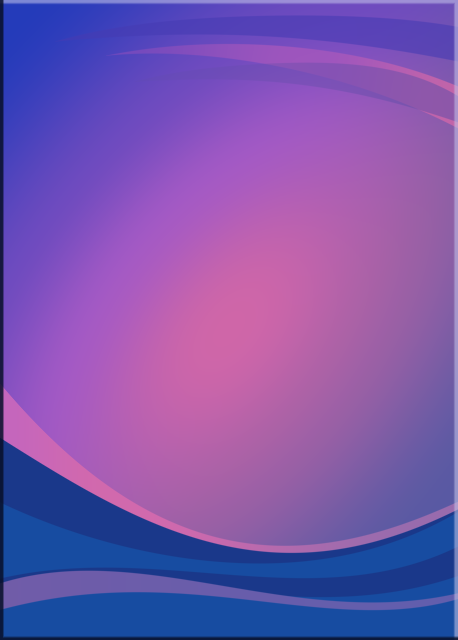
A Shadertoy shader for this background:

```glsl
// Violet and pink diagonal glow framed by sweeping translucent waves and a bevel.

// Smooth quartic through five evenly spaced heights, t in 0..1
float wave(float t, float a, float b, float c, float d, float e) {
    float u = 4.0 * t;
    float d2 = c - 2.0 * b + a;
    float d3 = d - 3.0 * c + 3.0 * b - a;
    float d4 = e - 4.0 * d + 6.0 * c - 4.0 * b + a;
    return a + u * (b - a + (u - 1.0) / 2.0 * (d2 + (u - 2.0) / 3.0 * (d3 + (u - 3.0) / 4.0 * d4)));
}

// Antialiased coverage below a height
float below(float y, float height) {
    float soft = 0.8 / iResolution.y;
    return 1.0 - smoothstep(-soft, soft, y - height);
}

// Coverage of the strip between two heights
float strip(float y, float top, float bottom) {
    return below(y, top) * (1.0 - below(y, bottom));
}

// Elliptical glow: blue and violet upper left, mauve and slate lower right
vec3 glow(vec2 uv) {
    vec2 p = (uv - vec2(0.5, 0.486)) * vec2(1.0, 1.4);
    float along = dot(p, vec2(0.62, 0.78));
    float across = dot(p, vec2(0.78, -0.62));
    float r = length(vec2(across, 0.55 * along));
    vec3 pink = vec3(0.81, 0.40, 0.66);
    vec3 cool = mix(pink, vec3(0.64, 0.35, 0.77), smoothstep(0.02, 0.29, r));
    cool = mix(cool, vec3(0.46, 0.30, 0.75), smoothstep(0.25, 0.45, r));
    cool = mix(cool, vec3(0.14, 0.23, 0.73), smoothstep(0.38, 0.80, r));
    vec3 warm = mix(pink, vec3(0.64, 0.38, 0.65), smoothstep(0.02, 0.30, r));
    warm = mix(warm, vec3(0.35, 0.35, 0.64), smoothstep(0.22, 0.60, r));
    return mix(cool, warm, smoothstep(-0.22, 0.22, across));
}

// Three tapering veils across the top
vec3 addVeils(vec3 color, vec2 uv) {
    float t = (uv.x - 0.12) / 0.88;
    float veil = step(0.0, t) * strip(uv.y, wave(t, 0.935, 0.965, 0.975, 0.974, 0.958),
                                            wave(t, 0.935, 0.945, 0.944, 0.930, 0.904));
    color = mix(color, vec3(0.27, 0.23, 0.70), 0.6 * veil);

    t = (uv.x - 0.232) / 0.768;
    veil = step(0.0, t) * strip(uv.y, wave(t, 0.913, 0.930, 0.928, 0.908, 0.865),
                                      wave(t, 0.913, 0.914, 0.895, 0.858, 0.7995));
    vec3 rose = mix(vec3(0.47, 0.29, 0.74), vec3(0.64, 0.34, 0.74), smoothstep(0.0, 0.55, t));
    rose = mix(rose, vec3(0.80, 0.40, 0.66), smoothstep(0.6, 1.0, t));
    color = mix(color, rose, 0.85 * veil);

    t = (uv.x - 0.292) / 0.708;
    veil = step(0.0, t) * strip(uv.y, wave(t, 0.872, 0.8945, 0.902, 0.8945, 0.850),
                                      wave(t, 0.872, 0.876, 0.8685, 0.846, 0.809));
    return mix(color, vec3(0.38, 0.30, 0.66), mix(0.2, 0.55, clamp(t, 0.0, 1.0)) * veil);
}

// Layered blue hills with a pink crest and a mauve ribbon
vec3 addWaves(vec3 color, vec2 uv) {
    float x = uv.x, y = uv.y;
    vec3 navy = vec3(0.10, 0.22, 0.54);
    vec3 azure = vec3(0.09, 0.30, 0.63);
    vec3 crest = mix(vec3(0.77, 0.40, 0.74), vec3(0.82, 0.41, 0.68), smoothstep(0.0, 0.22, x));
    crest = mix(crest, vec3(0.60, 0.42, 0.68), smoothstep(0.3, 0.9, x));
    color = mix(color, crest, below(y, wave(x, 0.401, 0.234, 0.156, 0.156, 0.216)));
    color = mix(color, navy, below(y, wave(x, 0.316, 0.211, 0.146, 0.143, 0.204)));
    color = mix(color, azure, below(y, wave(x, 0.215, 0.150, 0.121, 0.132, 0.200)));
    color = mix(color, navy, below(y, wave(x, 0.096, 0.113, 0.102, 0.099, 0.146)));
    color = mix(color, azure, below(y, wave(x, 0.0755, 0.091, 0.0755, 0.0677, 0.100)));
    float ribbon = strip(y, wave(x, 0.0885, 0.107, 0.083, 0.060, 0.073),
                            wave(x, 0.047, 0.074, 0.066, 0.048, 0.064));
    vec3 mauve = mix(vec3(0.44, 0.36, 0.66), vec3(0.38, 0.37, 0.68), x);
    return mix(color, mauve, ribbon);
}

// Bevel: lit top and right, shaded left and bottom
vec3 addBevel(vec3 color, vec2 uv) {
    vec2 p = uv * vec2(1.0, 1.4);
    float lit = max(smoothstep(0.989, 0.995, p.x), smoothstep(1.389, 1.396, p.y));
    float shade = max(1.0 - smoothstep(0.005, 0.010, p.x), 1.0 - smoothstep(0.003, 0.010, p.y));
    color = mix(color, vec3(0.78, 0.78, 0.92), 0.55 * lit);
    return mix(color, vec3(0.03, 0.06, 0.16), 0.85 * shade);
}

void mainImage(out vec4 fragColor, in vec2 fragCoord) {
    vec2 uv = fragCoord / iResolution.xy;
    vec3 color = addVeils(glow(uv), uv);
    color = addWaves(color, uv);
    fragColor = vec4(addBevel(color, uv), 1.0);
}
```
